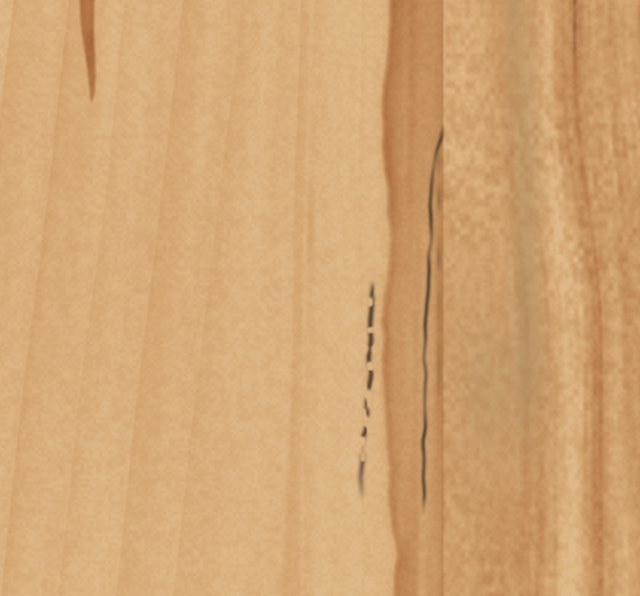
Write a Shadertoy shader that draws this texture.

```glsl
float hash(vec2 p) {
    return fract(sin(dot(p, vec2(127.1, 311.7))) * 43758.5453);
}

float noise(vec2 p) {
    vec2 i = floor(p), f = fract(p);
    f = f * f * (3.0 - 2.0 * f);
    return mix(mix(hash(i), hash(i + vec2(1, 0)), f.x),
               mix(hash(i + vec2(0, 1)), hash(i + vec2(1, 1)), f.x), f.y);
}

// Soft vertical line around a centre
float line(float x, float centre, float width) {
    float t = (x - centre) / width;
    return exp(-t * t);
}

// Fades in and out between two heights
float span(float y, float low, float high, float soft) {
    return smoothstep(low - soft, low + soft, y) * smoothstep(high + soft, high - soft, y);
}

// Darkness of the pale board with leaning growth rings
float paleBoard(vec2 uv) {
    float lean = uv.x + 0.11 * (1.0 - uv.y) * smoothstep(0.52, 0.3, uv.x);
    lean += 0.012 * (noise(vec2(lean * 5.0, uv.y * 3.0)) - 0.5);
    float d = 0.11 + 0.12 * (noise(vec2(lean * 38.0, uv.y * 1.2)) - 0.5);
    d += 0.09 * (noise(vec2(lean * 9.0, uv.y * 2.0 + 7.0)) - 0.5);
    float ring = lean * 11.0 + 0.85;
    float f = fract(ring);
    float strength = 0.07 + 0.13 * hash(vec2(floor(ring), 3.0));
    d += strength * smoothstep(0.0, 0.06, f) * (0.55 * exp(-f * 14.0) + 0.75 * exp(-f * 2.2));
    d = mix(d, 0.03 + 0.5 * (d - 0.11), smoothstep(0.46, 0.53, uv.x));
    d += 0.13 * line(uv.x, 0.478 + 0.012 * uv.y, 0.006) * span(uv.y, 0.55, 0.68, 0.06);
    return d - 0.07 * line(uv.x, 0.472 + 0.015 * uv.y * uv.y, 0.004);
}

// Darkness of the streaky board beyond the seam
float streakyBoard(vec2 uv) {
    float w = uv.x - 0.04 * smoothstep(0.95, 0.4, uv.y);
    w += 0.014 * (noise(vec2(uv.x * 9.0, uv.y * 4.0)) - 0.5);
    float streaks = noise(vec2(w * 62.0, uv.y * 2.2)) + 0.6 * noise(vec2(w * 150.0, uv.y * 4.0)) - 0.8;
    float d = 0.31 + streaks * mix(0.07, 0.34, smoothstep(0.77, 0.84, uv.x));
    d += 0.18 * line(w, 0.79, 0.022) - 0.2 * line(w, 0.852, 0.018);
    d += 0.26 * line(w, 0.895, 0.018) + 0.2 * line(w, 0.897, 0.004);
    d += 0.2 * (noise(uv * vec2(7.0, 5.0) + 4.0) - 0.5);
    d += 0.18 * line(uv.x, 0.79, 0.06) * smoothstep(0.22, 0.08, uv.y);
    return d + 0.28 * (noise(uv * vec2(130, 85)) - 0.5) * (0.5 + noise(uv * 9.0));
}

void mainImage(out vec4 fragColor, in vec2 fragCoord) {
    vec2 uv = fragCoord / iResolution.xy;
    float x = uv.x, y = uv.y;

    // Rust streak and the amber strip to its right
    float edge = 0.604 + 0.005 * cos(16.0 * (y - 0.61)) + 0.02 * smoothstep(0.17, 0.06, y);
    edge += 0.005 * (noise(vec2(y * 28.0, 2.0)) - 0.5);
    float t = x - edge;
    float strip = 0.42 + 0.3 * (noise(vec2((x - 0.01 * y) * 85.0, y * 2.5)) - 0.5);
    strip += 0.16 * line(x, 0.688, 0.012) + 0.1 * smoothstep(0.55, 1.0, y);
    float rust = (0.5 + 0.25 * noise(vec2(y * 7.0, 5.0))) * exp(-max(t, 0.0) / mix(0.013, 0.022, y));
    float d = mix(paleBoard(uv), strip + rust, smoothstep(-0.006, 0.006, t));
    d += 0.17 * exp(-abs(t) / 0.012) * smoothstep(0.004, -0.004, t);

    // Seam between the boards
    float right = smoothstep(0.690, 0.694, x);
    d = mix(d, streakyBoard(uv), right);
    d += 0.18 * line(x, 0.692, 0.002);

    // Tapering rust fleck at the top
    float taper = 0.012 * pow(clamp((y - 0.825) / 0.175, 0.0, 1.0), 0.5);
    float fleckX = 0.140 + 0.004 * sin(y * 24.0);
    float fleck = smoothstep(taper + 0.003, taper - 0.004, abs(x - fleckX)) * smoothstep(0.82, 0.84, y);
    d = mix(d, 0.85 + 0.25 * noise(vec2(x * 160.0, y * 12.0)), fleck);

    // Fine mottling
    d += 0.13 * (noise(uv * vec2(210, 195)) - 0.5) + 0.08 * (noise(uv * vec2(85, 70)) - 0.5);

    // Darkness to wood colour
    d = clamp(d, 0.0, 1.25);
    vec3 col = vec3(0.875, 0.72, 0.54) - vec3(0.19, 0.28, 0.28) * vec3(d, d, pow(d, 0.8));

    // Grey stain on the streaky board
    float stain = line(x, 0.81 + 0.025 * (1.0 - y), 0.025) * smoothstep(0.2, 0.5, y);
    stain += line(x, 0.78, 0.07) * line(y, 0.35, 0.13);
    stain *= right * (0.4 + 0.6 * noise(vec2(x * 45.0, y * 4.0)));
    col = mix(col, vec3(0.70, 0.57, 0.40), 0.6 * clamp(stain, 0.0, 1.0));

    // Black cracks, broken along their length
    float wobble = 0.005 * (noise(vec2(y * 35.0, 9.0)) - 0.5);
    float longX = 0.663 + 0.012 * smoothstep(0.35, 0.7, y) + 0.014 * smoothstep(0.68, 0.79, y) + wobble;
    float crack = line(x, longX, 0.0035) * span(y, 0.15, 0.78, 0.02) * (0.4 + 0.6 * noise(vec2(y * 22.0, 1.0)));
    crack += 0.45 * line(x, 0.686, 0.004) * span(y, 0.36, 0.74, 0.04) * noise(vec2(y * 30.0, 6.0));
    float shortX = 0.565 + 0.016 * smoothstep(0.15, 0.5, y) + 1.5 * wobble;
    float dashes = smoothstep(0.15, 0.55, noise(vec2(y * 65.0, x * 90.0)));
    crack += line(x, shortX, 0.0045) * span(y, 0.17, 0.52, 0.015) * dashes * smoothstep(0.1, 0.28, y);
    crack += 0.5 * line(x, 0.898, 0.003) * span(y, 0.9, 1.1, 0.04) * noise(vec2(y * 50.0, 8.0));
    col = mix(col, vec3(0.27, 0.20, 0.14), 0.85 * clamp(crack, 0.0, 1.0));

    fragColor = vec4(col, 1.0);
}
```
